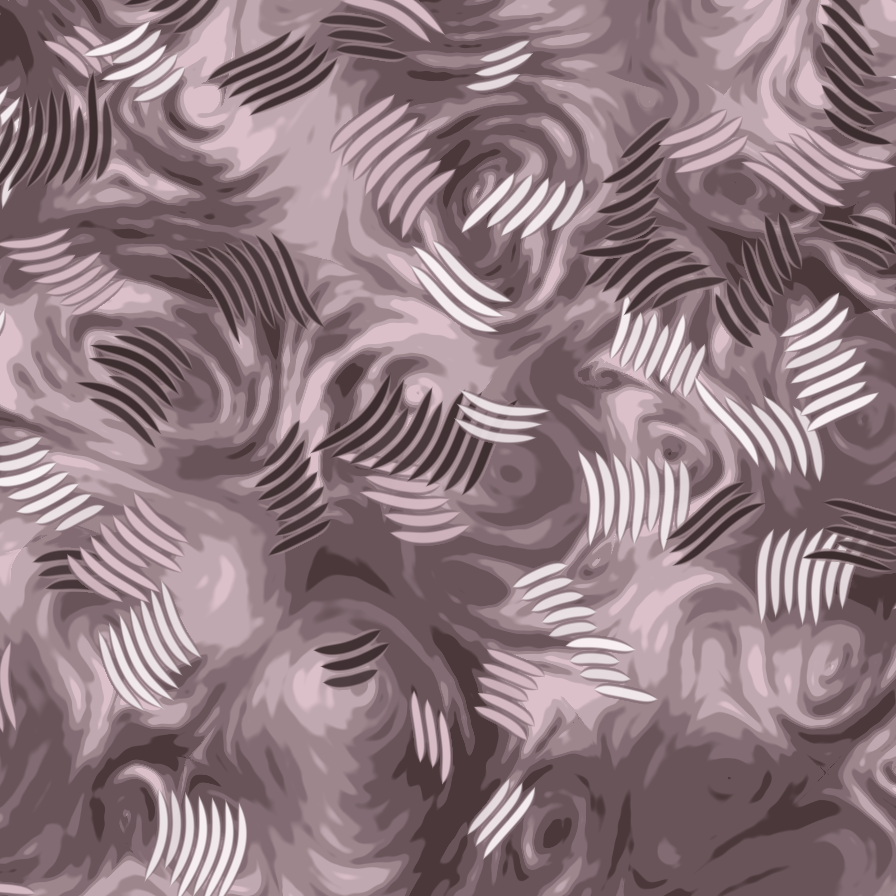
Write a Shadertoy shader that draws this pattern.

```glsl
// Painterly mauve flow field with combed bundles of white, pink and dark strokes.

const vec3 INK   = vec3(0.23, 0.17, 0.18);
const vec3 SHADE = vec3(0.29, 0.22, 0.23);
const vec3 DUSK  = vec3(0.41, 0.33, 0.35);
const vec3 MAUVE = vec3(0.51, 0.42, 0.45);
const vec3 ROSE  = vec3(0.62, 0.53, 0.55);
const vec3 BLUSH = vec3(0.75, 0.66, 0.69);
const vec3 PINK  = vec3(0.86, 0.75, 0.79);
const vec3 WHITE = vec3(0.97, 0.94, 0.95);

const float FLOW_SCALE    = 4.6;    // eddies across the canvas
const float PATCH_SCALE   = 8.0;    // broad tonal patches
const float STREAK_SCALE  = 80.0;   // fine brush streaks
const float TRACE_STEP    = 0.005;
const int   TRACE_COUNT   = 10;     // steps each way along the flow
const float TONE_SOFTNESS = 0.14;
const float BUNDLE_GRID   = 8.0;
const float WHITE_SHARE   = 0.28;
const float DARK_SHARE    = 0.17;
const float PINK_SHARE    = 0.13;
const float STROKE_SOFT   = 0.0014;
const mat2  TURN = mat2(0.8, 0.6, -0.6, 0.8);

float hash(vec2 c) {
    vec3 q = fract(c.xyx * 0.1031);
    q += dot(q, q.yzx + 33.33);
    return fract((q.x + q.y) * q.z);
}

// Value noise in x, its gradient in yz.
vec3 noiseGrad(vec2 p) {
    vec2 i = floor(p), f = p - i;
    vec2 s = f * f * (3.0 - 2.0 * f), ds = 6.0 * f * (1.0 - f);
    float a = hash(i), b = hash(i + vec2(1, 0));
    float c = hash(i + vec2(0, 1)), d = hash(i + vec2(1, 1));
    float k = a - b - c + d;
    return vec3(a + (b - a) * s.x + (c - a) * s.y + k * s.x * s.y,
                ds * (vec2(b - a, c - a) + k * s.yx));
}

// Unit direction along the contours of a two-octave stream function.
vec2 flow(vec2 p) {
    vec2 g = noiseGrad(p * FLOW_SCALE + 17.3).yz;
    g += 0.85 * noiseGrad(TURN * p * FLOW_SCALE * 1.6 + 41.7).yz * TURN;
    return vec2(g.y, -g.x) / max(length(g), 0.001);
}

// Smears patches and streaks along the flow; returns a roughly normal tone.
float flowTone(vec2 p) {
    vec2 sum = vec2(0.0);
    float total = 0.0;
    for (int side = -1; side <= 1; side += 2) {
        vec2 q = p;
        for (int i = 0; i < TRACE_COUNT; i++) {
            float t = float(i) / float(TRACE_COUNT);
            float w = 1.0 - t * t;
            sum += w * vec2(noiseGrad(q * PATCH_SCALE + 63.1).x,
                            noiseGrad(TURN * q * STREAK_SCALE + 9.4).x);
            total += w;
            q += flow(q) * TRACE_STEP * float(side);
        }
    }
    vec2 m = sum / total - 0.5;
    float contrast = mix(0.3, 1.05, smoothstep(0.25, 0.75, noiseGrad(p * 5.5 + 88.0).x));
    return 0.78 * m.x / 0.18 + contrast * m.y / 0.085;
}

// Flat paint levels with narrow soft borders.
vec3 paint(float z) {
    float s = TONE_SOFTNESS;
    vec3 col = mix(SHADE, DUSK, smoothstep(-1.9 - s, -1.9 + s, z));
    col = mix(col, MAUVE, smoothstep(-0.35 - s, -0.35 + s, z));
    col = mix(col, ROSE,  smoothstep(0.35 - s, 0.35 + s, z));
    col = mix(col, BLUSH, smoothstep(1.1 - s, 1.1 + s, z));
    return mix(col, PINK, smoothstep(2.0 - s, 2.0 + s, z));
}

// Parallel, wavy, tapered strokes gathered around one grid cell.
vec3 addBundle(vec3 col, vec2 p, vec2 cell, float soft) {
    float kind = hash(cell + 5.7);
    if (kind > WHITE_SHARE + DARK_SHARE + PINK_SHARE) return col;
    vec3 tint = PINK, gap = MAUVE;
    if (kind < WHITE_SHARE) { tint = WHITE; gap = MAUVE; }
    else if (kind < WHITE_SHARE + DARK_SHARE) { tint = INK; gap = ROSE; }

    vec2 jitter = vec2(hash(cell + 11.0), hash(cell + 23.0)) - 0.5;
    vec2 center = (cell + 0.5 + 0.8 * jitter) / BUNDLE_GRID;
    vec2 along = flow(center), q = p - center;
    float u = dot(q, along);
    float v = dot(q, vec2(-along.y, along.x));
    v += 0.012 * sin(30.0 * u + 6.28 * hash(cell + 31.0));

    float period = mix(0.0145, 0.019, hash(cell + 37.0));
    float row = floor(v / period + 0.5);
    float rows = floor(mix(1.0, 4.0, hash(cell + 43.0)) + 0.5);
    if (abs(row) > rows) return col;

    // Stagger and shear the rows so the bundle ends look combed.
    float rnd = hash(cell * 7.0 + row + 53.0);
    float halfLen = mix(0.035, 0.072, hash(cell + 47.0)) * mix(0.7, 1.0, rnd);
    float shift = (hash(cell + 59.0) - 0.5) * 1.5 * row * period + (rnd - 0.5) * 0.02;
    float t = (u - shift) / halfLen;
    float taper = 1.0 - t * t * t * t;
    float d = abs(v - row * period);
    float under = smoothstep(soft, -soft, d - 0.52 * period * taper);
    float stroke = smoothstep(soft, -soft, d - 0.31 * period * taper);
    col = mix(col, gap, 0.75 * under);
    return mix(col, tint, stroke * mix(0.8, 1.0, rnd));
}

void mainImage(out vec4 fragColor, in vec2 fragCoord) {
    vec2 p = fragCoord / iResolution.y;
    float soft = max(STROKE_SOFT, 0.7 / iResolution.y);
    vec3 col = paint(flowTone(p));
    vec2 home = floor(p * BUNDLE_GRID);
    for (int y = -1; y <= 1; y++)
        for (int x = -1; x <= 1; x++)
            col = addBundle(col, p, home + vec2(x, y), soft);
    fragColor = vec4(col, 1.0);
}
```
